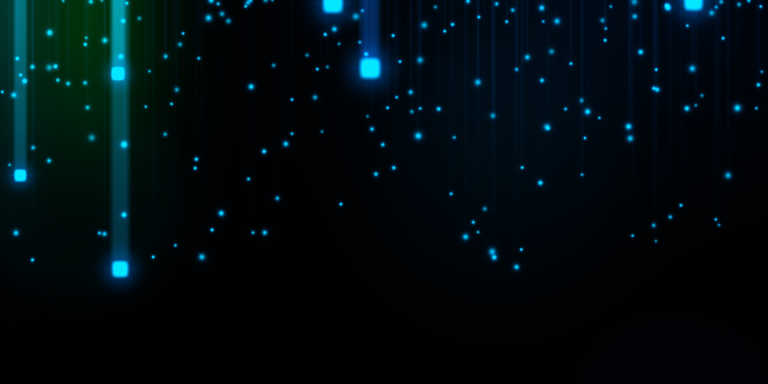
This background is drawn by a Shadertoy shader. Its source:

```glsl
// Falling cyan stars on a near-black sky, lit by soft green and blue glows.
// Six large stars hang on wide light beams; a hashed loop scatters the small
// ones, each with a thin trail that rises to the top edge.

#define SMALL_STARS 175
#define FALL_DEPTH 0.70
#define FALL_POWER 1.9
#define TRAIL_WIDTH 0.0035
#define TRAIL_LIGHT 0.20
#define BEAM_WIDTH 0.028
#define SPIKE_LIGHT 0.35

const vec3 NIGHT = vec3(0.0, 0.004, 0.009);
const vec3 GREEN = vec3(0.0, 0.19, 0.035);
const vec3 TEAL = vec3(0.01, 0.27, 0.28);
const vec3 BLUE = vec3(0.01, 0.17, 0.38);
const vec3 AZURE = vec3(0.0, 0.40, 0.85);
const vec3 CYAN = vec3(0.02, 0.86, 0.97);

// Large stars: x, y, core radius
const vec3 BIG_STARS[6] = vec3[6](
    vec3(0.313, 0.299, 0.027), vec3(0.307, 0.808, 0.021),
    vec3(0.053, 0.543, 0.020), vec3(0.964, 0.822, 0.034),
    vec3(0.867, 0.992, 0.033), vec3(1.806, 0.997, 0.031));

vec3 hash3(float n) {
    vec3 q = fract(n * vec3(0.1031, 0.1130, 0.0973));
    q += dot(q, q.yzx + 33.33);
    return fract((q.xxy + q.yzz) * q.zyx);
}

// Soft ellipse: 1 at the centre, falling off with the given spread
float glow(vec2 p, vec2 centre, vec2 spread) {
    vec2 d = (p - centre) / spread;
    return exp(-dot(d, d));
}

// Faint disc with a broad soft rim
float disc(vec2 p, vec2 centre, float radius) {
    return 1.0 - smoothstep(0.65 * radius, radius, length(p - centre));
}

vec3 background(vec2 p) {
    vec3 col = NIGHT;
    col += GREEN * glow(p, vec2(0.23, 0.98), vec2(0.19, 0.36));
    col += TEAL * 0.55 * glow(p, vec2(0.02, 1.02), vec2(0.09, 0.40));
    col += vec3(0.0, 0.020, 0.022) * disc(p, vec2(0.20, 0.50), 0.33);
    col += vec3(0.0, 0.030, 0.040) * glow(p, vec2(1.30, 0.68), vec2(0.28, 0.34));
    col += vec3(0.0, 0.006, 0.014) * disc(p, vec2(1.30, 0.56), 0.37);
    col += vec3(0.0, 0.026, 0.065) * glow(p, vec2(1.60, 1.00), vec2(0.55, 0.38));
    col += vec3(0.0, 0.005, 0.013) * disc(p, vec2(1.76, -0.10), 0.32);
    return col;
}

vec3 smallStar(vec2 p, float id) {
    vec3 h = hash3(id + 7.0);
    vec3 k = hash3(id + 311.0);
    vec2 pos = vec2(2.0 * fract(id * 0.618034 + 0.03 * k.x),
                    1.0 - FALL_DEPTH * pow(h.y, FALL_POWER));
    vec2 d = p - pos;
    float radius = mix(0.0035, 0.0078, h.z * h.z);
    float light = mix(0.55, 1.0, k.y);
    float r2 = dot(d, d) / (radius * radius);
    vec3 col = light * (CYAN * exp(-r2) + AZURE * 0.35 * exp(-r2 * 0.3));

    // Trail, strongest near the top and weak in the dark gap
    float across = exp(-d.x * d.x / (TRAIL_WIDTH * TRAIL_WIDTH));
    float along = smoothstep(0.0, 0.03, d.y) * smoothstep(0.15, 1.1, p.y);
    float gap = 1.0 - 0.75 * glow(pos, vec2(0.67, pos.y), vec2(0.22, 1.0));
    return col + BLUE * TRAIL_LIGHT * across * along * gap * k.z;
}

vec3 bigStar(vec2 p, vec3 star) {
    vec2 d = p - star.xy;
    float size = star.z;
    float dist = length(d);

    // Beam above the star: teal on the left, blue further right
    float width = BEAM_WIDTH * mix(0.65, 1.0, smoothstep(0.018, 0.03, size));
    float across = 1.0 - smoothstep(0.45 * width, 1.25 * width, abs(d.x));
    float along = smoothstep(-0.01, 0.05, d.y) * mix(0.5, 1.0, p.y);
    vec3 tint = mix(TEAL + vec3(0.0, 0.0, 0.10), BLUE, smoothstep(0.4, 0.9, star.x));
    vec3 col = tint * 0.85 * across * along;

    // Halo, then the bright core with slightly pointed sides
    col += AZURE * 0.55 * exp(-dist * dist / (2.2 * size * size));
    float shape = dist * (1.0 + 0.08 * cos(4.0 * atan(d.y, d.x + 1e-5)));
    col += CYAN * (1.0 - smoothstep(0.45 * size, 1.08 * size, shape));

    // Thin level and diagonal rays
    vec2 diag = vec2(d.x + d.y, d.x - d.y) * 0.7071;
    float thin = 0.08 * size;
    float rays = exp(-abs(d.y) / thin) + exp(-abs(diag.x) / thin)
               + exp(-abs(diag.y) / thin);
    return col + AZURE * SPIKE_LIGHT * rays * exp(-dist / (0.75 * size));
}

void mainImage(out vec4 fragColor, in vec2 fragCoord) {
    vec2 p = fragCoord / iResolution.y;
    vec3 col = background(p);
    for (int i = 0; i < SMALL_STARS; i++) col += smallStar(p, float(i));
    for (int i = 0; i < 6; i++) col += bigStar(p, BIG_STARS[i]);
    fragColor = vec4(min(col, vec3(0.03, 0.90, 1.0)), 1.0);
}
```
